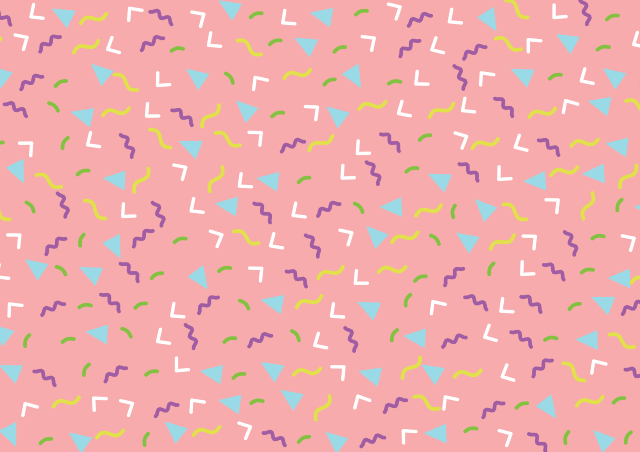
Give the GLSL for this pattern, as a Shadertoy shader.

```glsl
const float ROWS = 13.9;          // motif rows per canvas height
const float JITTER = 0.36;        // full range of random shift, in cells
const float TILT = 0.4;           // full range of random tilt, in radians
const float STROKE = 0.057;       // half width of the coloured strokes
const float CORNER_STROKE = 0.052;
const float ROUNDING = 0.015;     // softened triangle corners
const int WAVE_STEPS = 14;
const float PI = 3.14159;

// Cumulative shares: triangle, corner, dash, swoosh; the rest are squiggles
const vec4 SHARES = vec4(0.20, 0.435, 0.665, 0.83);

// Common, second and third direction of each motif
const vec3 TRIANGLE_TURNS = vec3(0.0, 0.45, 2.6);
const vec3 CORNER_TURNS = vec3(0.0, -1.6, 3.1);
const vec3 DASH_TURNS = vec3(0.3, -0.8, 1.25);
const vec3 SWOOSH_TURNS = vec3(0.35, -0.55, 1.05);
const vec3 SQUIGGLE_TURNS = vec3(0.55, -0.7, -1.2);

const vec3 PINK = vec3(0.969, 0.671, 0.678);
const vec3 BLUE = vec3(0.604, 0.851, 0.902);
const vec3 WHITE = vec3(1.0);
const vec3 GREEN = vec3(0.51, 0.76, 0.25);
const vec3 YELLOW = vec3(0.882, 0.882, 0.29);
const vec3 PURPLE = vec3(0.627, 0.365, 0.639);

float hash(vec2 p) {
    return fract(sin(dot(p, vec2(127.1, 311.7))) * 43758.5453);
}

float segment(vec2 p, vec2 a, vec2 b) {
    vec2 ab = b - a;
    return length(p - a - ab * clamp(dot(p - a, ab) / dot(ab, ab), 0.0, 1.0));
}

// Negative on the inner side of a clockwise edge
float edgeSide(vec2 p, vec2 a, vec2 b) {
    return (b.x - a.x) * (p.y - a.y) - (b.y - a.y) * (p.x - a.x);
}

float triangle(vec2 p) {
    vec2 a = vec2(-0.345, 0.24), b = vec2(0.33, 0.12), c = vec2(0.035, -0.36);
    float d = min(segment(p, a, b), min(segment(p, b, c), segment(p, c, a)));
    float side = max(edgeSide(p, a, b), max(edgeSide(p, b, c), edgeSide(p, c, a)));
    return (side < 0.0 ? -d : d) - ROUNDING;
}

float corner(vec2 p) {
    vec2 bend = vec2(-0.15);
    float upright = segment(p, bend, bend + vec2(0.07, 0.38));
    float foot = segment(p, bend, bend + vec2(0.37, -0.035));
    return min(upright, foot) - CORNER_STROKE;
}

// Round-ended stroke along height * cos(halfTurns * PI * t + phase), t in -1..1
float wave(vec2 p, float halfLength, float height, float halfTurns, float phase) {
    float d = 1e3;
    vec2 previous = vec2(-halfLength, height * cos(phase - halfTurns * PI));
    for (int i = 1; i <= WAVE_STEPS; i++) {
        float t = 2.0 * float(i) / float(WAVE_STEPS) - 1.0;
        vec2 next = vec2(t * halfLength, height * cos(halfTurns * PI * t + phase));
        d = min(d, segment(p, previous, next));
        previous = next;
    }
    return d - STROKE;
}

vec2 turned(vec2 p, vec3 turns, vec2 id) {
    float pick = hash(id + 31.7);
    float angle = pick < 0.5 ? turns.x : pick < 0.75 ? turns.y : turns.z;
    angle += TILT * (hash(id + 47.3) - 0.5);
    float c = cos(angle), s = sin(angle);
    return mat2(c, -s, s, c) * p;
}

// Distance to the motif of a cell, and its colour
float motif(vec2 p, vec2 id, out vec3 colour) {
    // Golden ratio steps keep the kinds well mixed along a row
    float kind = fract(id.x * 0.618 + hash(vec2(id.y, 5.0)) + 0.3 * hash(id + 11.9));
    if (kind < SHARES.x) {
        colour = BLUE;
        return triangle(turned(p, TRIANGLE_TURNS, id));
    }
    if (kind < SHARES.y) {
        colour = WHITE;
        return corner(turned(p, CORNER_TURNS, id));
    }
    if (kind < SHARES.z) {
        colour = GREEN;
        return wave(turned(p, DASH_TURNS, id), 0.18, 0.05, 0.5, 0.0);
    }
    if (kind < SHARES.w) {
        colour = YELLOW;
        return wave(turned(p, SWOOSH_TURNS, id), 0.42, 0.1, 1.0, 0.5 * PI);
    }
    colour = PURPLE;
    return wave(turned(p, SQUIGGLE_TURNS, id), 0.38, 0.075, 2.0, PI);
}

void mainImage(out vec4 fragColor, in vec2 fragCoord) {
    vec2 p = fragCoord / iResolution.y * ROWS;
    float blur = 0.6 * ROWS / iResolution.y;
    vec3 colour = PINK;

    // Staggered rows of shifted cells
    for (int j = -1; j <= 1; j++) {
        float row = floor(p.y) + float(j);
        float stagger = 0.5 * mod(row, 2.0);
        for (int i = -1; i <= 1; i++) {
            vec2 id = vec2(floor(p.x - stagger) + float(i), row);
            vec2 shift = JITTER * (vec2(hash(id), hash(id + 19.1)) - 0.5);
            vec2 centre = id + 0.5 + vec2(stagger, 0.0) + shift;
            vec3 ink;
            float d = motif(p - centre, id, ink);
            colour = mix(colour, ink, 1.0 - smoothstep(-blur, blur, d));
        }
    }
    fragColor = vec4(colour, 1.0);
}
```
